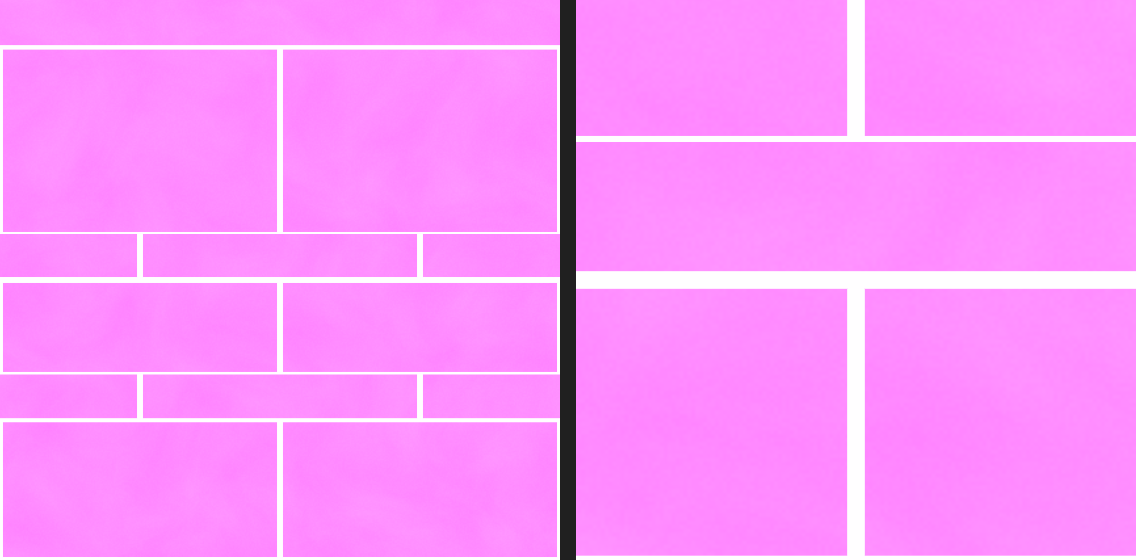
Left: the whole. Right: its middle third, enlarged.
This pattern is drawn by a WebGL 1 fragment shader. Its source:

```glsl
precision highp float;
// Wall of pink blocks in six courses of unequal height, parted by white joints.
// Joints are distances to course edges and to staggered columns; each block has
// its own cloudy wear from warped, layered sines, plus a fine paper-like grain.

uniform vec2 u_resolution;

// Lengths are in design units, with DESIGN units across the canvas.
const float DESIGN = 768.0;
const float BLOCK_WIDTH = 384.0;
const float COLUMN_HALF_JOINT = 4.0;
const int COURSES = 6;

const vec3 JOINT_COLOUR = vec3(1.0, 0.995, 1.0);
const vec3 BLOCK_COLOUR = vec3(1.0, 0.549, 1.0);
const float CLOUD_SIZE = 62.0;
const float CLOUD_DEPTH = 0.018;
const float GRAIN_SIZE = 1.8;
const float GRAIN_DEPTH = 0.020;

// Joint below each course: centre measured from the top, and half width.
vec2 courseJoint(int course) {
  if (course == 0) return vec2(65.0, 3.0);
  if (course == 1) return vec2(319.5, 1.4);
  if (course == 2) return vec2(384.0, 4.0);
  if (course == 3) return vec2(511.8, 1.8);
  if (course == 4) return vec2(576.4, 2.8);
  return vec2(766.0, 2.0);
}

float hash(vec2 p) {
  vec3 q = fract(vec3(p.xyx) * 0.1031);
  q += dot(q, q.yzx + 33.33);
  return fract((q.x + q.y) * q.z);
}

float grain(vec2 p) {
  vec2 cell = floor(p);
  vec2 f = fract(p);
  f = f * f * (3.0 - 2.0 * f);
  float low = mix(hash(cell), hash(cell + vec2(1.0, 0.0)), f.x);
  float high = mix(hash(cell + vec2(0.0, 1.0)), hash(cell + 1.0), f.x);
  return mix(low, high, f.y) - 0.5;
}

// Each octave turns, shrinks and bends the domain before adding its waves.
float clouds(vec2 p) {
  mat2 turn = mat2(1.36, 1.03, -1.03, 1.36);
  float total = 0.0;
  float weight = 1.0;
  for (int i = 0; i < 6; i++) {
    p = turn * p + 0.7 * sin(p.yx * 1.2 + 1.7);
    total += weight * sin(p.x) * sin(p.y);
    weight *= 0.6;
  }
  return total;
}

void main() {
  vec2 uv = gl_FragCoord.xy / u_resolution;
  vec2 pos = vec2(uv.x, 1.0 - uv.y) * DESIGN;
  float pixel = DESIGN / min(u_resolution.x, u_resolution.y);

  // Signed distance to the nearest course joint, and the current course.
  float jointDistance = DESIGN;
  float course = 0.0;
  for (int i = 0; i < COURSES; i++) {
    vec2 joint = courseJoint(i);
    jointDistance = min(jointDistance, abs(pos.y - joint.x) - joint.y);
    course += step(joint.x, pos.y);
  }

  // Even courses shift by half a block; the top one has no column joints.
  float shift = 0.5 * (1.0 - mod(course, 2.0));
  float column = pos.x / BLOCK_WIDTH + shift;
  if (course > 0.5) {
    float fromColumn = abs(fract(column + 0.5) - 0.5) * BLOCK_WIDTH;
    jointDistance = min(jointDistance, fromColumn - COLUMN_HALF_JOINT);
  } else {
    column = 0.0;
  }

  // Wear differs from block to block.
  vec2 seed = vec2(course * 7.3 + floor(column) * 3.1, floor(column) * 5.7 + course);
  float wear = CLOUD_DEPTH * clouds(pos / CLOUD_SIZE + seed);
  wear += GRAIN_DEPTH * grain(pos / GRAIN_SIZE);
  vec3 block = BLOCK_COLOUR + vec3(0.0, wear, 0.0);

  float cover = smoothstep(-0.5 * pixel, 0.5 * pixel, jointDistance);
  gl_FragColor = vec4(mix(JOINT_COLOUR, block, cover), 1.0);
}
```
